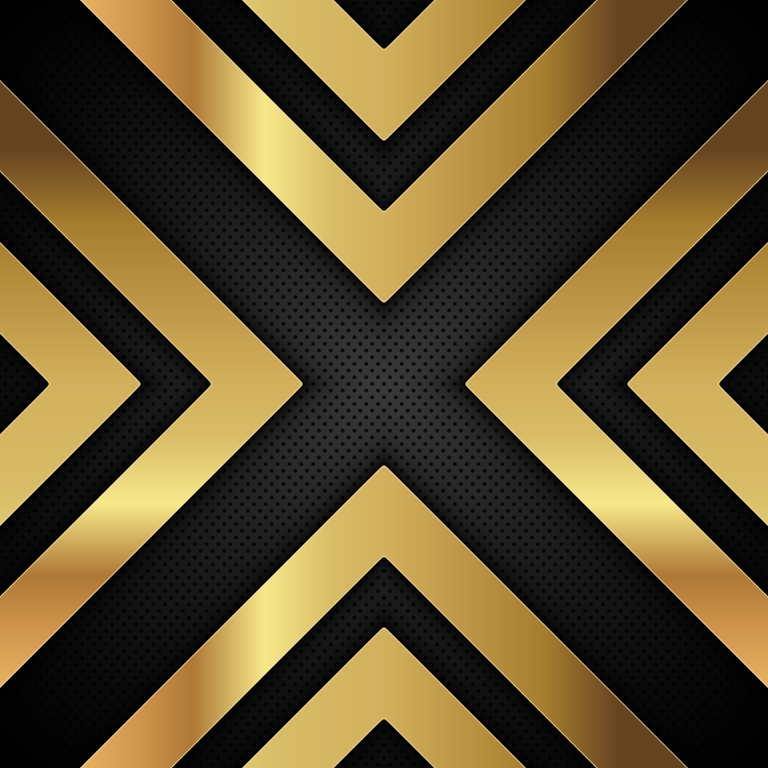
Reproduce this background procedurally as a Shadertoy shader.

```glsl
// Gold gradient stops: rgb colour, then position across the canvas
const int STOP_COUNT = 9;
const vec4 GOLD_STOPS[STOP_COUNT] = vec4[](
    vec4(0.92, 0.71, 0.40, 0.10), vec4(0.80, 0.57, 0.29, 0.19),
    vec4(0.68, 0.47, 0.21, 0.25), vec4(0.97, 0.91, 0.54, 0.345),
    vec4(0.85, 0.74, 0.41, 0.43), vec4(0.82, 0.68, 0.36, 0.51),
    vec4(0.65, 0.49, 0.18, 0.71), vec4(0.40, 0.265, 0.13, 0.805),
    vec4(0.40, 0.265, 0.13, 0.92));

const vec2 OUTER_BAND = vec2(0.104, 0.2235);
const vec2 INNER_BAND = vec2(0.315, 0.4345);
const vec3 RIM_COLOR = vec3(1.0, 0.92, 0.68);

vec3 goldGradient(float t) {
    vec3 color = GOLD_STOPS[0].rgb;
    for (int i = 1; i < STOP_COUNT; i++) {
        float start = GOLD_STOPS[i - 1].w;
        float blend = clamp((t - start) / (GOLD_STOPS[i].w - start), 0.0, 1.0);
        color = mix(color, GOLD_STOPS[i].rgb, blend);
    }
    return color;
}

// Signed distance to a 45 degree strip, negative inside
float bandDistance(float s, vec2 band) {
    return (abs(s - 0.5 * (band.x + band.y)) - 0.5 * (band.y - band.x)) * 0.7071;
}

// Distance from the nearest hole centre in a staggered grid
float holeDistance(vec2 p, vec2 pitch) {
    vec2 a = p - pitch * round(p / pitch);
    vec2 q = p - 0.5 * pitch;
    vec2 b = q - pitch * round(q / pitch);
    return min(length(a), length(b));
}

float coverage(float dist, float pixel) {
    return 1.0 - smoothstep(-0.7 * pixel, 0.7 * pixel, dist);
}

// Perforated dark sheet lit from the middle
vec3 perforatedSheet(vec2 p, float pixel) {
    vec2 pitch = vec2(0.0154, 0.0174);
    float radius = 0.0026;
    float light = 0.225 * pow(max(1.0 - length(p) / 0.7, 0.0), 1.2);
    float hole = coverage(holeDistance(p, pitch) - radius, pixel);
    float lip = coverage(holeDistance(p + vec2(0.0, 0.001), pitch) - radius, pixel);
    light *= 1.0 + 0.18 * lip;
    return vec3(light * mix(1.0, 0.2, hole));
}

// Gold face with a thin bright rim
vec3 paintBand(vec3 base, float dist, vec3 gold, float pixel) {
    float rim = smoothstep(-0.0022, -0.0004, dist);
    vec3 face = mix(gold, RIM_COLOR, 0.75 * rim);
    return mix(base, face, coverage(dist, pixel));
}

void mainImage(out vec4 fragColor, in vec2 fragCoord) {
    float size = min(iResolution.x, iResolution.y);
    float pixel = 1.0 / size;
    vec2 p = (fragCoord - 0.5 * iResolution.xy) / size;

    // Four mirrored chevrons with slightly rounded tips
    vec2 a = abs(p);
    float across = min(a.x, a.y);
    float s = max(a.x, a.y) - sqrt(across * across + 0.000004);
    float outer = bandDistance(s, OUTER_BAND);
    float inner = bandDistance(s, INNER_BAND);

    // Sheet and soft shadow
    vec3 color = perforatedSheet(p, pixel);
    float gap = max(min(outer, inner), 0.0);
    color *= 1.0 - 0.85 * exp(-gap / 0.015);

    // Gradient runs along the open side of each chevron
    float along = a.y > a.x ? p.x : p.y;
    float innerAlong = along * (along < 0.0 ? 0.5 : 1.08);
    color = paintBand(color, outer, goldGradient(0.5 + along), pixel);
    color = paintBand(color, inner, goldGradient(0.5 + innerAlong), pixel);

    fragColor = vec4(color, 1.0);
}
```
